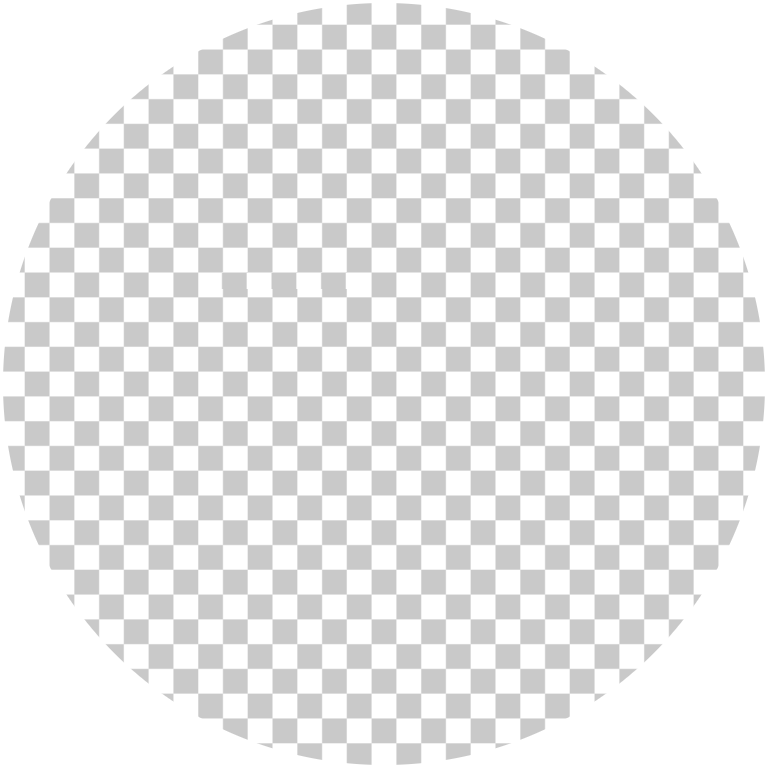
Write a WebGL 1 fragment shader that draws this pattern.

```glsl
precision highp float;

uniform vec2 u_resolution;

#define CELLS 31.0
#define DISC_RADIUS 0.4961
#define EDGE_WIDTH 0.0018
#define JOG_SHIFT 0.0013
#define JOG_MIN vec2(0.28, 0.6237)
#define JOG_MAX vec2(0.48, 0.6452)
#define PAPER vec3(1.0)
#define GREY vec3(0.79)

// Signed distance to the nearest cell edge, positive in even cells.
vec2 cellEdgeDistance(vec2 cell) {
  return abs(fract(0.5 * cell - 0.25) * 2.0 - 1.0) - 0.5;
}

// Checkerboard coverage: 1 where column and row share parity.
float checker(vec2 uv, float edge) {
  vec2 wave = clamp(cellEdgeDistance(uv * CELLS) / (0.5 * edge * CELLS), -1.0, 1.0);
  return 0.5 + 0.5 * wave.x * wave.y;
}

float insideBox(vec2 p, vec2 lo, vec2 hi) {
  vec2 inside = step(lo, p) * step(p, hi);
  return inside.x * inside.y;
}

void main() {
  vec2 uv = gl_FragCoord.xy / u_resolution;
  float pixel = 1.0 / min(u_resolution.x, u_resolution.y);
  float edge = max(EDGE_WIDTH, pixel);

  // Small sideways slip along part of one row.
  vec2 slipped = uv;
  slipped.x += JOG_SHIFT * insideBox(uv, JOG_MIN, JOG_MAX);

  // Checkerboard clipped to a disc.
  float discDistance = length(uv - 0.5) - DISC_RADIUS;
  float disc = clamp(0.5 - discDistance / pixel, 0.0, 1.0);
  float ink = checker(slipped, edge) * disc;

  gl_FragColor = vec4(mix(PAPER, GREY, ink), 1.0);
}
```
